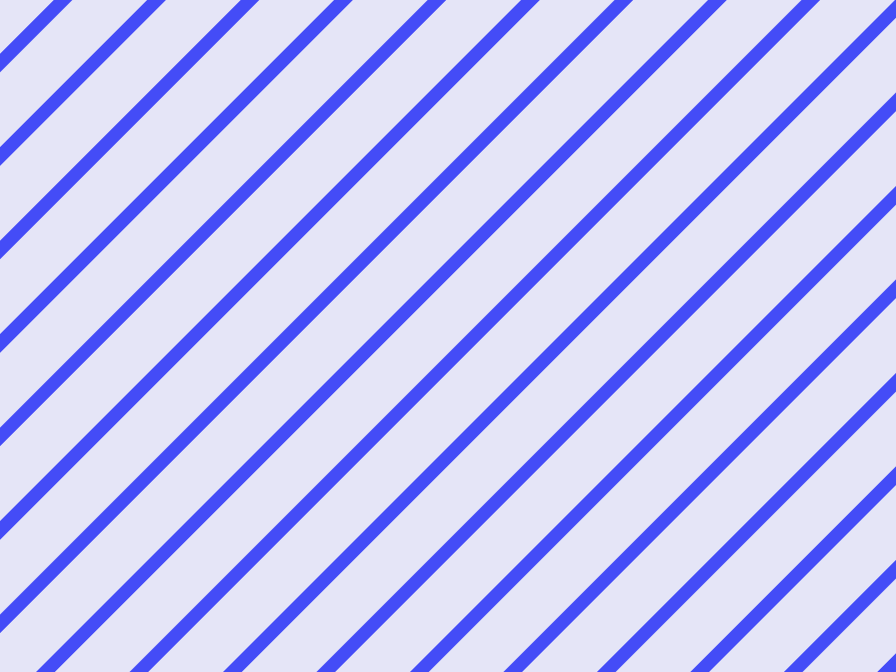
Write a Shadertoy shader that draws this pattern.

```glsl
// Signed distance to the nearest diagonal stripe, negative inside
float stripeDistance(float across, float period, float fill) {
    float fromCentre = abs(fract(across / period - 0.5 * fill + 0.5) - 0.5);
    return (fromCentre - 0.5 * fill) * period;
}

void mainImage(out vec4 fragColor, in vec2 fragCoord) {
    // Canvas heights, measured from the lower right corner
    vec2 corner = vec2(iResolution.x, 0.0);
    vec2 p = (fragCoord - corner) / iResolution.y;

    // Position perpendicular to the stripes
    float across = dot(p, vec2(-1.0, 1.0)) * sqrt(0.5);
    float d = stripeDistance(across, 0.1391 * sqrt(0.5), 0.2);

    // One pixel of edge smoothing
    float stripe = clamp(0.5 - d * iResolution.y, 0.0, 1.0);

    vec3 lavender = vec3(0.898, 0.898, 0.969);
    vec3 blue = vec3(0.267, 0.298, 0.969);
    fragColor = vec4(mix(lavender, blue, stripe), 1.0);
}
```
